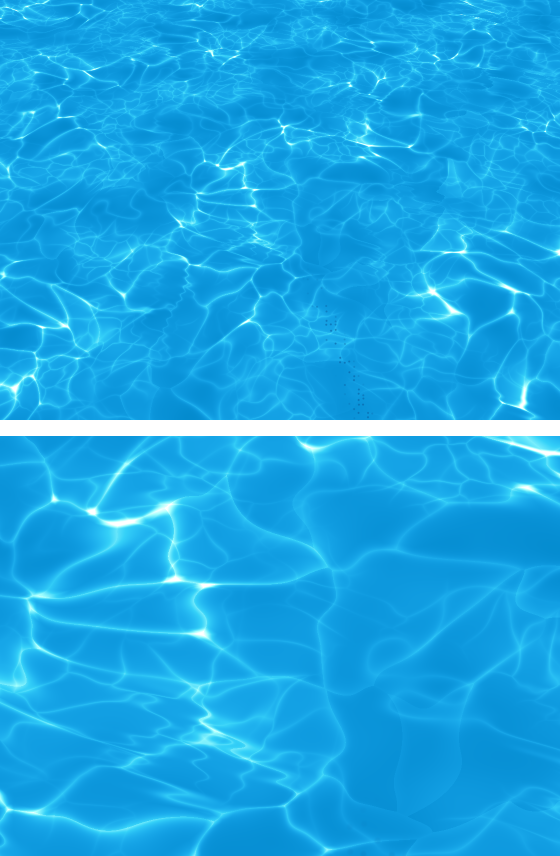
Top: the whole. Bottom: its middle third, enlarged.
Write a Shadertoy shader that draws this texture.

```glsl
// Sunlit pool water seen at a slant: a net of bright caustic lines on blue.
// Warped cellular noise in perspective gives the net, its glow and glints;
// contours of layered sines add the fine surface filaments.

#define HORIZON 1.9        // height of the vanishing line, in canvas heights
#define CELLS_ACROSS 15.0  // sideways cell density
#define CELLS_DEEP 32.0    // cell density into the distance
#define WARP 0.34          // bending of the net
#define LINE_WIDTH 0.06    // width of the main lines, in cells
#define LINE_GAIN 4.6
#define FINE_GAIN 2.3
#define GLOW_GAIN 2.4
#define GLINT_GAIN 6.0
#define BASE_LIGHT -0.55

const mat2 TURN = mat2(0.8, 0.6, -0.6, 0.8);

vec2 hash2(vec2 c) {
    vec3 q = fract(c.xyx * vec3(0.1031, 0.1030, 0.0973));
    q += dot(q, q.yzx + 33.33);
    return fract((q.xx + q.yz) * q.zy);
}

// Layered sines, mostly between 0 and 1
float waves(vec2 p) {
    float sum = 0.0, amp = 0.5;
    for (int i = 0; i < 4; i++) {
        p = TURN * p * 1.6 + 1.7;
        sum += amp * sin(p.x + 1.3 * sin(p.y));
        amp *= 0.65;
    }
    return 0.5 + 0.5 * sum;
}

// Bends the plane with turned sines of falling size
vec2 bend(vec2 p) {
    float amp = WARP, freq = 1.3;
    for (int i = 0; i < 4; i++) {
        p += amp * sin(TURN * p.yx * freq + vec2(0.7, 2.9) * float(i + 1));
        p = TURN * p;
        amp *= 0.5;
        freq *= 1.9;
    }
    return p;
}

// Gap to the border, gap to the nearest node, random value of the cell
vec3 cellular(vec2 p) {
    vec2 home = floor(p);
    vec3 near = vec3(9.0);
    float id = 0.0;
    for (int y = -1; y <= 1; y++)
    for (int x = -1; x <= 1; x++) {
        vec2 cell = home + vec2(x, y);
        vec2 rnd = hash2(cell);
        float d = length(cell + rnd - p);
        if (d < near.x) { near = vec3(d, near.xy); id = fract(rnd.x * 7.3 + rnd.y * 3.1); }
        else if (d < near.y) near = vec3(near.x, d, near.y);
        else near.z = min(near.z, d);
    }
    return vec3(near.y - near.x, near.z - near.x, id);
}

// Light level: 0 is deep blue, 5 pale cyan, 9 nearly white
float waterLight(vec2 uv, float aspect) {
    float depth = HORIZON - uv.y;
    vec2 p = vec2((uv.x - 0.5 * aspect) * CELLS_ACROSS, CELLS_DEEP) / depth;
    float far = smoothstep(0.3, 1.0, uv.y);
    float patches = waves(p * 0.8);
    float strength = smoothstep(0.15, 0.95, waves(p * 0.55 + 40.0));

    // Feathered ripples in a few spots
    float feather = smoothstep(0.72, 0.95, waves(p * 0.45 + 9.0));
    p += 0.05 * feather * sin(dot(p, vec2(9.0, 24.0)) + 3.0 * patches);

    // Main net with one-sided glow, then a finer net
    vec2 q = bend(p);
    vec3 net = cellular(q);
    vec3 fine = cellular(bend(p * 1.9 + 17.0));
    float width = LINE_WIDTH * (0.6 + 0.8 * strength + 0.5 * far);
    float light = BASE_LIGHT + 1.6 * patches;
    light += GLOW_GAIN * net.z * net.z * exp(-4.0 * net.x) * (0.5 + 0.5 * strength);
    light += LINE_GAIN * strength * exp(-net.x / width) * (1.0 - 0.35 * far);
    light += FINE_GAIN * smoothstep(0.3, 0.9, patches) * exp(-fine.x / 0.08);

    // Surface filaments and glints at the nodes
    float contour = abs(waves(p * 0.9 + vec2(5.0, 23.0)) - 0.5);
    light += 1.5 * (1.0 - strength) * exp(-contour / 0.03);
    light += GLINT_GAIN * strength * strength * smoothstep(0.16, 0.0, net.y);
    return light;
}

vec3 waterColor(float v) {
    float red = 0.04 + 0.042 * v + 0.1 * max(v - 4.0, 0.0);
    return clamp(vec3(red, 0.58 + 0.06 * v, 1.0 - 0.15 * exp(-0.42 * v)), 0.0, 1.0);
}

// Faint dark specks along a slanted trail on the floor
float specks(vec2 uv) {
    vec2 g = uv / 0.011;
    vec2 rnd = hash2(floor(g) + 60.0);
    float dot1 = smoothstep(0.32, 0.1, length(fract(g) - 0.3 - 0.4 * rnd));
    float trail = smoothstep(0.035, 0.01, abs(uv.x - 0.87 + 0.38 * uv.y));
    return dot1 * trail * step(0.7, rnd.x) * smoothstep(0.4, 0.2, uv.y);
}

void mainImage(out vec4 fragColor, in vec2 fragCoord) {
    float aspect = iResolution.x / iResolution.y;
    vec3 color = vec3(0.0);
    for (int i = 0; i < 4; i++) {
        vec2 shift = vec2(i % 2, i / 2) * 0.5 - 0.25;
        vec2 uv = (fragCoord + shift) / iResolution.y;
        vec3 water = waterColor(waterLight(uv, aspect));
        color += 0.25 * mix(water, vec3(0.03, 0.36, 0.62), 0.6 * specks(uv));
    }
    fragColor = vec4(color, 1.0);
}
```
